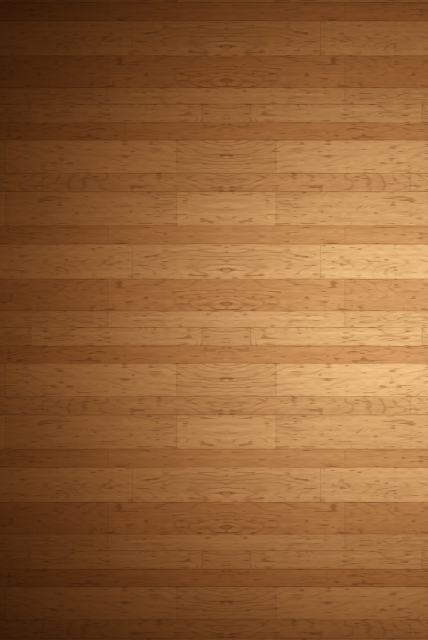
This texture is drawn by a WebGL 2 fragment shader. Its source:

```glsl
#version 300 es
precision highp float;

uniform vec2 u_resolution;
out vec4 outColor;

#define REPEATS 2.866              // plank patterns down the canvas
#define PHASE 0.25                 // offset of the first whole pattern
#define PATTERN_HEIGHT 0.523       // in canvas widths
#define MIRROR_X 0.529             // axis of the mirrored grain
#define LIGHT_POS vec2(0.97, 0.49)
#define LIGHT_FALLOFF vec2(0.84, 2.4)
#define LIGHT_PEAK 0.91
#define RING_DENSITY 105.0
#define GRAIN_DEPTH 0.2
#define SEAM_WIDTH 0.0028
#define SEAM_DEPTH 0.13

const int ROWS = 9;
// Row edges from the top of one pattern, then tone, joint and knot height per row
const float EDGE[10] = float[](0.0, 0.142, 0.216, 0.299, 0.377, 0.526, 0.608, 0.761, 0.843, 1.0);
const float TONE[9] = float[](0.91, 0.99, 0.98, 0.89, 1.0, 0.96, 1.01, 0.92, 1.0);
const float JOINT[9] = float[](0.277, 0.277, 0.057, 0.6, 0.116, 0.43, 0.116, 0.277, 0.22);
const float KNOT[9] = float[](0.76, 0.0, 0.0, 0.0, 0.02, 0.42, 0.0, 0.0, 0.75);

float hash(vec2 p) {
  vec3 q = fract(p.xyx * vec3(0.1031, 0.103, 0.0973));
  q += dot(q, q.yzx + 33.33);
  return fract((q.x + q.y) * q.z);
}

float noise(vec2 p) {
  vec2 i = floor(p), f = fract(p);
  f = f * f * (3.0 - 2.0 * f);
  float low = mix(hash(i), hash(i + vec2(1, 0)), f.x);
  float high = mix(hash(i + vec2(0, 1)), hash(i + vec2(1, 1)), f.x);
  return mix(low, high, f.y);
}

// Soft dark line at a given distance, never thinner than a pixel
float seam(float dist) {
  float width = max(SEAM_WIDTH, 1.0 / u_resolution.x);
  return (1.0 - smoothstep(0.0, width, abs(dist))) * SEAM_WIDTH / width;
}

// Brown ramp: shadows redder, highlights paler
vec3 woodColor(float tone) {
  return tone * vec3(1.0, 0.41 + 0.425 * tone, 0.025 + 0.57 * tone);
}

// Darkening by broken growth rings, streaks, fibres and flecks
float grain(vec2 p, float row, float knotY, float hasKnot) {
  vec2 g = p + vec2(row * 7.31, row * 3.17);
  float warp = noise(g * vec2(8.0, 45.0)) + 0.35 * noise(g * vec2(30.0, 110.0));
  float eye = length(vec2(p.x * 0.22, p.y - knotY));
  float field = warp * mix(4.5, 1.9, hasKnot) + hasKnot * eye * RING_DENSITY;
  float slope = fwidth(field);
  float ring = 1.0 - smoothstep(0.0, max(0.22, slope), abs(fract(field) - 0.5));
  ring *= 1.0 - smoothstep(0.5, 1.2, slope);
  float patches = smoothstep(0.4, 0.85, noise(g * vec2(14.0, 75.0) + 19.0));
  float breaks = 0.35 + 0.65 * noise(g * vec2(55.0, 160.0) + 5.0);
  float nearKnot = hasKnot * (1.0 - smoothstep(0.03, 0.2, p.x));
  float rings = ring * breaks * max(0.08 + 0.7 * patches, 0.85 * nearKnot);
  float core = step(0.3, KNOT[int(row)]) * (1.0 - smoothstep(0.001, 0.006, eye));
  float streaks = noise(g * vec2(8.0, 150.0)) - 0.5;
  float fibres = noise(g * vec2(75.0, 300.0)) - 0.5;
  float flecks = smoothstep(0.76, 0.98, noise(g * vec2(48.0, 240.0)));
  return GRAIN_DEPTH * (0.75 * rings + 0.4 * core + 0.3 * streaks + 0.28 * fibres + 0.7 * flecks);
}

void main() {
  vec2 uv = gl_FragCoord.xy / u_resolution;
  float t = fract((1.0 - uv.y) * REPEATS - PHASE);
  vec2 p = vec2(abs(uv.x - MIRROR_X), t * PATTERN_HEIGHT);

  // Find the plank row
  int row = 0;
  for (int i = 1; i < ROWS; i++) row += int(step(EDGE[i], t));
  float top = EDGE[row] * PATTERN_HEIGHT;
  float bottom = EDGE[row + 1] * PATTERN_HEIGHT;
  float knotY = mix(top, bottom, KNOT[row]);
  float hasKnot = step(0.01, KNOT[row]);

  // Tone of each board, split at the joints
  float joint = JOINT[row];
  float outerJoint = joint + 0.4;
  float board = step(joint, p.x) + step(outerJoint, p.x);
  float tone = TONE[row] + 0.05 * (hash(vec2(float(row), board) + 4.7) - 0.5);
  tone *= 1.0 - grain(p, float(row), knotY, hasKnot);

  // Worn seams between rows, fainter joints between boards
  float wear = 0.35 + 0.9 * noise(vec2(p.x * 18.0, float(row) * 5.0));
  float gaps = wear * max(seam(p.y - top), seam(bottom - p.y));
  gaps = max(gaps, 0.45 * max(seam(p.x - joint), seam(p.x - outerJoint)));
  tone *= 1.0 - SEAM_DEPTH * gaps;

  // Broad light from the right, falling into shadow
  vec2 away = uv - LIGHT_POS;
  float light = LIGHT_PEAK * exp(-dot(away * away, LIGHT_FALLOFF));
  float redness = 1.0 - smoothstep(0.88, 0.98, TONE[row]);
  vec3 color = woodColor(tone * light) * mix(vec3(1.0), vec3(1.02, 0.98, 0.95), redness);
  outColor = vec4(color, 1.0);
}
```
